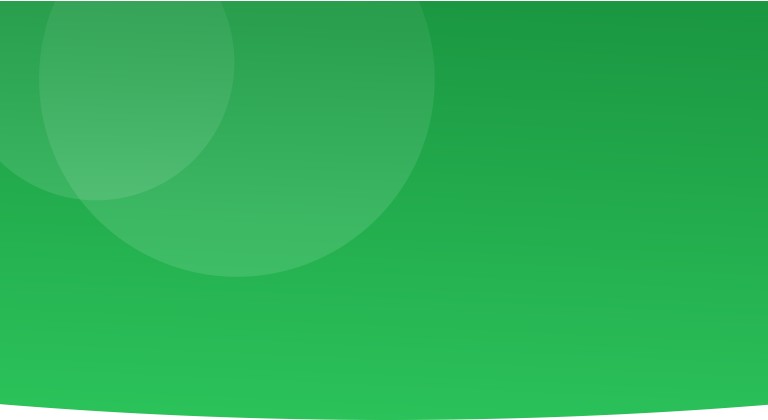
Write a WebGL 2 fragment shader that draws this background.

```glsl
#version 300 es
precision highp float;
// Green gradient panel with two translucent discs and a curved white lower edge.

uniform vec2 u_resolution;
out vec4 outColor;

// Antialiased coverage of the region where the signed distance is negative.
float coverage(float dist) {
    return clamp(0.5 - dist * u_resolution.y, 0.0, 1.0);
}

float disc(vec2 p, vec2 center, float radius) {
    return coverage(length(p - center) - radius);
}

void main() {
    // Height is 1, width follows the aspect ratio.
    vec2 p = gl_FragCoord.xy / u_resolution.y;
    float aspect = u_resolution.x / u_resolution.y;
    vec3 white = vec3(1.0);

    // Slightly tilted vertical gradient.
    float t = clamp(1.0 - p.y - 0.045 * (p.x - 0.5 * aspect), 0.0, 1.0);
    vec3 color = mix(vec3(0.106, 0.592, 0.257), vec3(0.169, 0.761, 0.353), t);

    // Translucent discs, fainter toward the top.
    float veil = mix(0.06, 0.115, smoothstep(0.0, 0.6, 1.0 - p.y));
    color = mix(color, white, veil * disc(p, vec2(0.564, 0.812), 0.471));
    color = mix(color, white, veil * disc(p, vec2(0.229, 0.852), 0.329));

    // Shallow bowl along the bottom and a hairline along the top.
    float side = 2.0 * p.x / aspect - 1.01;
    float bowl = 0.037 * side * side;
    color = mix(color, white, coverage(p.y - bowl));
    color = mix(color, white, coverage(0.9976 - p.y));

    outColor = vec4(color, 1.0);
}
```
